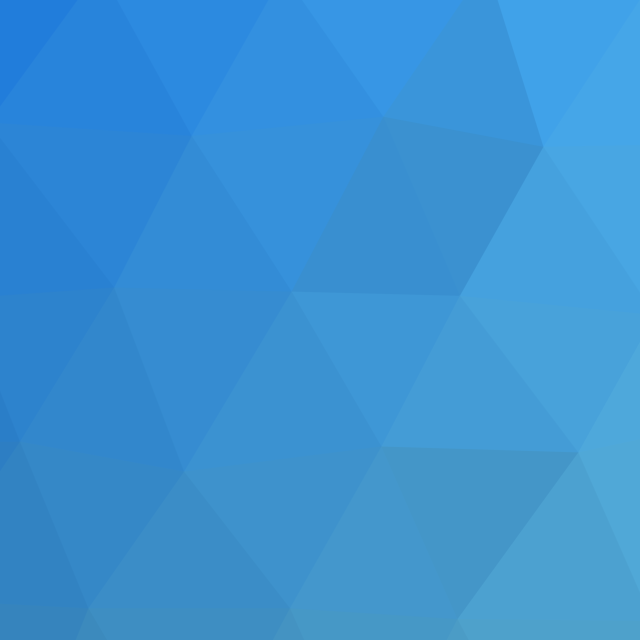
Write a three.js fragment shader that draws this background.

```glsl
// Low-poly blue background: a wobbling triangle mesh, flat-shaded by a corner gradient.
#define TOP_LEFT vec3(0.130, 0.490, 0.863)
#define TOP_RIGHT vec3(0.267, 0.655, 0.925)
#define BOTTOM_LEFT vec3(0.206, 0.517, 0.745)
#define BOTTOM_RIGHT vec3(0.320, 0.649, 0.812)
#define LARGE_DENT vec2(0.670, 0.250)
#define SMALL_DENT vec2(0.738, 0.790)
#define LARGE_DEPTH 0.068
#define SMALL_DEPTH 0.043
#define EDGE_SOFTNESS 0.0012

varying vec2 vUv;

// Mesh node: each row is a curve of start, step, bend and zigzag along its columns.
vec2 meshNode(float row, float column) {
  vec4 across = vec4(0.026, 0.276, 0.0, 0.0);
  vec4 down = vec4(1.23, 0.0, 0.0, 0.0);
  if (row < 0.5) {
    across = vec4(0.1462, 0.2975, -0.0046, 0.0101);
    down = vec4(-0.0428, -0.0023, 0.0009, -0.0054);
  } else if (row < 1.5) {
    across = vec4(-0.0221, 0.2917, -0.0169, 0.0039);
    down = vec4(0.2074, 0.0020, 0.0065, -0.0160);
  } else if (row < 2.5) {
    across = vec4(0.1854, 0.2770, 0.0069, -0.0070);
    down = vec4(0.4521, 0.0124, 0.0059, -0.0029);
  } else if (row < 3.5) {
    across = vec4(0.0246, 0.2952, 0.0128, 0.0066);
    down = vec4(0.7069, -0.0056, -0.0094, -0.0168);
  } else if (row < 4.5) {
    across = vec4(0.1501, 0.2858, -0.0026, -0.0120);
    down = vec4(0.9466, 0.0091, 0.0007, 0.0039);
  }
  float zigzag = 1.0 - 2.0 * mod(column, 2.0);
  vec4 basis = vec4(1.0, column, column * (column - 3.0), zigzag);
  return vec2(dot(across, basis), dot(down, basis));
}

// Signed distance from the line through a and b.
float lineDistance(vec2 p, vec2 a, vec2 b) {
  vec2 along = normalize(b - a);
  vec2 offset = p - a;
  return along.x * offset.y - along.y * offset.x;
}

// Soft coverage of a triangle with either winding.
float triangleCoverage(vec2 p, vec2 a, vec2 b, vec2 c) {
  float winding = sign(lineDistance(c, a, b));
  float inside = min(lineDistance(p, a, b) * winding,
                 min(lineDistance(p, b, c) * winding, lineDistance(p, c, a) * winding));
  return smoothstep(-EDGE_SOFTNESS, EDGE_SOFTNESS, inside);
}

// Flat facet colour: the gradient at the centre, darkened inside two dents.
vec3 facetColor(vec2 center) {
  vec3 top = mix(TOP_LEFT, TOP_RIGHT, center.x);
  vec3 bottom = mix(BOTTOM_LEFT, BOTTOM_RIGHT, center.x);
  float largeDent = 1.0 - smoothstep(0.10, 0.22, distance(center, LARGE_DENT));
  float smallDent = 1.0 - smoothstep(0.08, 0.15, distance(center, SMALL_DENT));
  float light = 1.0 - LARGE_DEPTH * largeDent - SMALL_DEPTH * smallDent;
  return mix(top, bottom, center.y) * light;
}

// Facet colour weighted by its coverage, with the weight in alpha.
vec4 facet(vec2 p, vec2 a, vec2 b, vec2 c) {
  return vec4(facetColor((a + b + c) / 3.0), 1.0) * triangleCoverage(p, a, b, c);
}

void main() {
  // Rows are counted from the top edge downwards.
  vec2 p = vec2(vUv.x, 1.0 - vUv.y);
  vec4 sum = vec4(0.0);

  // Each cell joins two rows with one upright and one inverted triangle.
  for (int r = 0; r < 5; r++) {
    for (int i = -1; i < 5; i++) {
      float row = float(r);
      float column = float(i);
      float lowerColumn = column - mod(row, 2.0);
      vec2 upperLeft = meshNode(row, column);
      vec2 upperRight = meshNode(row, column + 1.0);
      vec2 lowerLeft = meshNode(row + 1.0, lowerColumn);
      vec2 lowerRight = meshNode(row + 1.0, lowerColumn + 1.0);
      sum += facet(p, upperLeft, lowerLeft, lowerRight);
      sum += facet(p, upperLeft, upperRight, lowerRight);
    }
  }

  // Normalising by coverage blends shared edges without gaps.
  gl_FragColor = vec4(sum.rgb / max(sum.a, 0.0001), 1.0);
}
```
